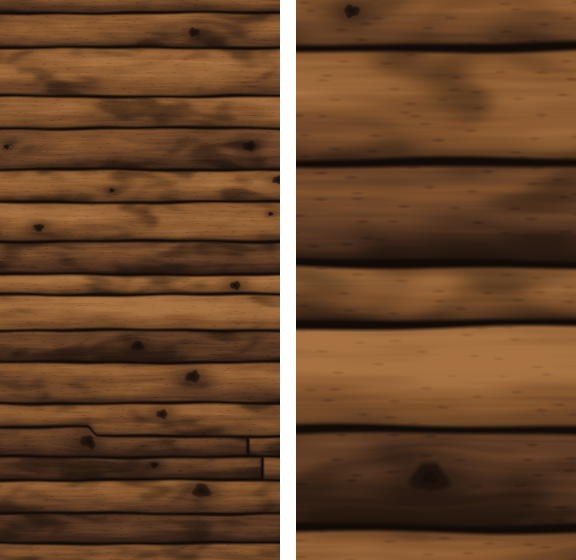
Left: the whole. Right: its middle third, enlarged.
This texture is drawn by a Shadertoy shader. Its source:

```glsl
const vec3 SHADOW = vec3(0.10, 0.06, 0.04);
const vec3 UMBER  = vec3(0.25, 0.155, 0.10);
const vec3 BROWN  = vec3(0.38, 0.24, 0.145);
const vec3 HONEY  = vec3(0.53, 0.34, 0.18);
const vec3 PALE   = vec3(0.65, 0.44, 0.255);

// Boards are irregular: seam depths from the top, and one tone per board
const int SEAM_COUNT = 17;
const float SEAMS[17] = float[17](
    0.023, 0.085, 0.172, 0.229, 0.303, 0.361, 0.431, 0.490, 0.526,
    0.590, 0.647, 0.720, 0.779, 0.816, 0.857, 0.917, 0.970);
const float TONES[18] = float[18](
    0.38, 0.50, 0.64, 0.66, 0.34, 0.72, 0.66, 0.28, 0.70,
    0.76, 0.27, 0.45, 0.50, 0.22, 0.27, 0.56, 0.12, 0.42);

float hash(vec2 q) {
    return fract(sin(dot(q, vec2(127.1, 311.7))) * 43758.5);
}

float layeredSines(vec2 q, int layers) {
    float sum = 0.0, amplitude = 0.6;
    for (int i = 0; i < layers; i++) {
        float phase = float(i) * 1.9;
        sum += amplitude * sin(q.x + 1.6 * sin(q.y * 0.7 + phase))
                         * sin(q.y + 1.4 * sin(q.x * 0.8 - phase));
        q = mat2(0.8, 0.6, -0.6, 0.8) * q * 1.8 + 3.1;
        amplitude *= 0.72;
    }
    return sum;
}

// Distance to the nearest scattered cell point
float cellular(vec2 q) {
    vec2 cell = floor(q);
    float nearest = 2.0;
    for (int y = -1; y <= 1; y++)
    for (int x = -1; x <= 1; x++) {
        vec2 id = cell + vec2(x, y);
        vec2 point = id + vec2(hash(id), hash(id + 19.7));
        nearest = min(nearest, length(q - point));
    }
    return nearest;
}

float seamDepth(int i, float x) {
    float wobble = 0.0012 * sin(x * 13.0 + float(i) * 2.3)
                 + 0.0005 * sin(x * 47.0 + float(i) * 5.1);
    float notch = i == 12 ? 0.016 * (1.0 - smoothstep(0.155, 0.175, x)) : 0.0;
    return SEAMS[i] + wobble - notch;
}

vec3 woodRamp(float tone) {
    float t = clamp(tone, 0.0, 1.0) * 3.0;
    vec3 color = mix(UMBER, BROWN, clamp(t, 0.0, 1.0));
    color = mix(color, HONEY, clamp(t - 1.0, 0.0, 1.0));
    return mix(color, PALE, clamp(t - 2.0, 0.0, 1.0));
}

// x: solid core, y: stained halo, z: bend of the grain
vec3 knot(vec2 offset, float radius, float seed) {
    float angle = atan(offset.y, offset.x);
    float lumps = 1.0 + 0.13 * sin(3.0 * angle + seed) + 0.07 * sin(5.0 * angle - seed);
    float dist = length(offset * vec2(0.85, 1.1)) * lumps / radius;
    float core = 1.0 - smoothstep(0.55, 1.15, dist);
    float halo = exp(-0.35 * dot(offset * vec2(0.6, 1.0), offset * vec2(0.6, 1.0)) / (radius * radius));
    return vec3(core * (0.88 + 0.12 * sin(dist * 9.0)), halo, -0.7 * offset.y * halo);
}

void mainImage(out vec4 fragColor, in vec2 fragCoord) {
    vec2 p = fragCoord / iResolution.xy * vec2(0.5, 1.0);
    p.y = 1.0 - p.y;
    float pixel = 1.0 / iResolution.y;

    // Find the board and its edges
    float top = -0.03, bottom = 1.03;
    int board = 0;
    for (int i = 0; i < SEAM_COUNT; i++) {
        float seam = seamDepth(i, p.x);
        if (p.y >= seam) { top = seam; board = i + 1; }
        else bottom = min(bottom, seam);
    }
    float id = float(board), height = bottom - top;
    float across = (p.y - top) / height;

    // Butt joints near the right end of two narrow boards
    float tone = TONES[board], jointGap = 1.0;
    if (board == 13 || board == 14) {
        float joint = 0.443 + 0.026 * (id - 13.0);
        jointGap = abs(p.x - joint);
        if (p.x > joint) { tone += 0.13; id += 40.0; }
    }

    // Scattered knots
    vec2 grainPoint = p;
    float core = 0.0, halo = 0.0;
    for (int k = 0; k < 2; k++) {
        vec2 key = vec2(float(board) + 3.0, float(k) * 7.0 + 1.0);
        if (hash(key) > 0.55) continue;
        vec2 center = vec2((float(k) + hash(key + 2.3)) * 0.25,
                           top + height * mix(0.3, 0.65, hash(key + 4.9)));
        float radius = min(mix(0.004, 0.0145, hash(key + 8.1)), height * 0.25);
        vec3 mark = knot(p - center, radius, hash(key) * 40.0);
        core = max(core, mark.x);
        halo = max(halo, mark.y);
        grainPoint.y += mark.z;
    }

    // Grain, stains and pores
    vec2 shift = vec2(hash(vec2(id, 1.0)), hash(vec2(id, 2.0))) * 30.0;
    float grain = layeredSines(grainPoint * vec2(5.0, 95.0) + shift, 5);
    float fiber = layeredSines(grainPoint * vec2(22.0, 420.0) + shift, 2);
    float stain = layeredSines(p * vec2(11.0, 28.0) + shift, 4);
    float pore = 1.0 - smoothstep(0.03, 0.16, cellular(p * vec2(30.0, 110.0) + shift));
    tone += 0.15 * grain + 0.07 * fiber + 0.16 * stain - 0.16 * pore;

    // Rounded profile: lit upper side, shaded underside
    tone += 0.13 * exp(-pow((across - 0.27) / 0.25, 2.0)) - 0.25 * smoothstep(0.5, 1.0, across);
    vec3 color = woodRamp(tone - 0.22 * halo);
    color *= 1.0 - 0.3 * smoothstep(0.1, 0.9, -stain);
    color = mix(color, SHADOW, 0.25 * halo);
    color = mix(color, SHADOW * 0.75, 0.9 * core);

    // Dark gaps with soft contact shadows
    float edge = min(min(p.y - top, bottom - p.y), jointGap);
    float under = exp(-max(bottom - p.y, 0.0) / 0.006);
    color *= 1.0 - 0.45 * under;
    float gapWidth = 0.0012 + 0.0005 * sin(p.x * 29.0 + id);
    color = mix(SHADOW * 0.65, color, smoothstep(gapWidth - pixel, gapWidth + 0.0025 + pixel, edge));
    fragColor = vec4(color, 1.0);
}
```
